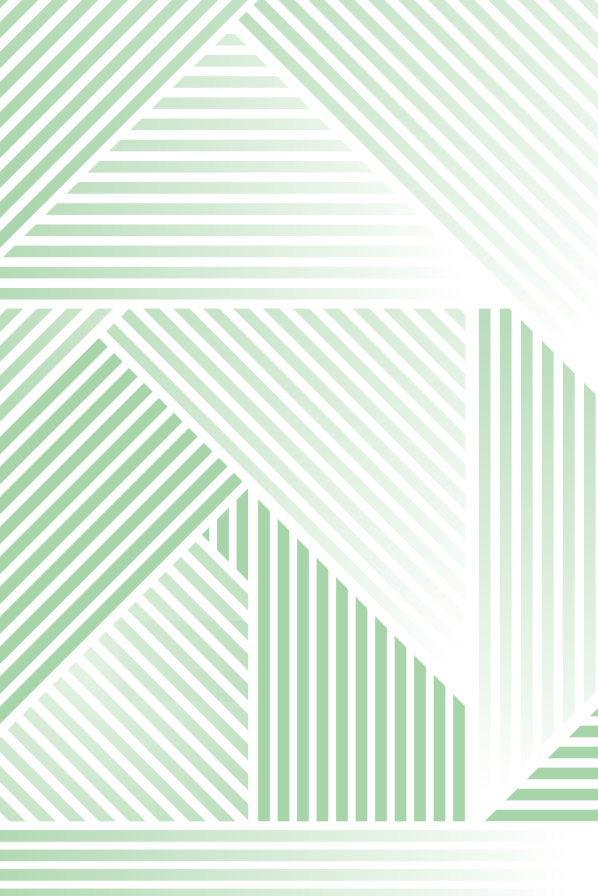
Write a Shadertoy shader that draws this background.

```glsl
// Pale green panels of parallel stripes on white paper, split by diagonals.
// Each panel is a product of half planes, times a repeated band, times a fade.
// The panels never overlap, so their ink simply adds up.

const vec2 SHEET = vec2(512.0, 768.0);   // layout units spanning the canvas
const vec3 PAPER = vec3(1.0);
const vec3 LEAF = vec3(0.655, 0.832, 0.660);

const float PITCH = 18.15;               // wide straight stripes
const float FINE_PITCH = 16.7;           // narrow straight stripes
const float DIAGONAL_PITCH = 25.66;      // diagonal stripes, measured along x
const float BAR = 10.0;                  // straight stripe width
const float DIAGONAL_BAR = 14.0;         // diagonal stripe width along x

const float SHELF = 264.5;               // top of the middle panels
const float FLOOR = 704.0;               // bottom of the lower panels
const float TINT_BOOST = 0.07;           // extra ink in the tinted rectangle

// Smooth half lines and interval; v must vary linearly over the canvas.
float above(float v, float edge) {
    return clamp((v - edge) / fwidth(v) + 0.5, 0.0, 1.0);
}

float below(float v, float edge) {
    return 1.0 - above(v, edge);
}

float span(float v, float low, float high) {
    return above(v, low) * below(v, high);
}

// Repeated bars; one of them begins at start.
float stripes(float v, float start, float pitch, float width) {
    float offset = mod(v - start - 0.5 * width + 0.5 * pitch, pitch) - 0.5 * pitch;
    return clamp((0.5 * width - abs(offset)) / fwidth(v) + 0.5, 0.0, 1.0);
}

float diagonals(float v, float start) {
    return stripes(v, start, DIAGONAL_PITCH, DIAGONAL_BAR);
}

// Linear change of ink from point a to point b.
float fade(vec2 p, vec2 a, vec2 b, float inkA, float inkB) {
    vec2 axis = b - a;
    return mix(inkA, inkB, clamp(dot(p - a, axis) / dot(axis, axis), 0.0, 1.0));
}

float upperPanels(vec2 p, float rise, float fall) {
    float corner = below(rise, 213.0) * diagonals(rise, 198.5)
        * fade(p, vec2(0.0, 150.0), vec2(200.0, 0.0), 0.95, 0.68);

    float peak = below(p.y, 257.0) * above(rise, 223.0) * below(fall, 172.0)
        * stripes(p.y, 29.0, PITCH, BAR)
        * fade(p, vec2(0.0, 257.0), vec2(400.0, 257.0), 0.85, 0.0);

    float slope = above(rise, 221.0) * above(fall, 186.0) * diagonals(fall, 187.0)
        * fade(p, vec2(210.0, 0.0), vec2(490.0, 300.0), 0.75, 0.0);

    return corner + peak + slope;
}

float middlePanels(vec2 p, float rise, float fall) {
    float wedge = above(p.y, SHELF) * below(rise, 362.0) * diagonals(rise, 347.5)
        * fade(p, vec2(0.0, 330.0), vec2(100.0, SHELF), 0.85, 0.55);

    float darkBand = span(rise, 370.0, 621.0) * below(fall, -205.0)
        * stripes(rise, 374.5, DIAGONAL_PITCH, DIAGONAL_BAR + 1.0);

    float centre = above(p.y, SHELF) * below(p.x, 398.5) * above(rise, 375.0)
        * above(fall, -194.0) * diagonals(fall, -193.3)
        * fade(p, vec2(110.0, 270.0), vec2(400.0, 560.0), 0.72, 0.0);

    float columns = above(p.y, SHELF) * above(p.x, 405.0) * below(fall, 172.0)
        * below(rise, 1103.0) * stripes(p.x, 410.0, 18.0, BAR)
        * fade(p, vec2(512.0, 300.0), vec2(410.0, 680.0), 0.80, 0.0);

    return wedge + darkBand + centre + columns;
}

float lowerPanels(vec2 p, float rise, float fall) {
    float columns = span(p.x, 218.0, 398.5) * below(p.y, FLOOR) * below(fall, -207.0)
        * stripes(p.x, 221.0, FINE_PITCH, BAR);

    float arrow = below(p.x, 212.5) * above(rise, 631.0) * above(fall, -285.5)
        * stripes(p.x, 185.9, FINE_PITCH, BAR);

    // Light weave: palest near its upper left side, with a tinted rectangle.
    float tint = span(p.x, 102.0, 213.0) * span(p.y, 532.0, 601.0);
    float weaveInk = mix(0.30, 0.75, clamp(distance(p, vec2(70.0, 575.0)) / 180.0, 0.0, 1.0));
    float weave = below(p.x, 212.5) * below(p.y, FLOOR) * above(rise, 632.0)
        * below(fall, -296.0) * diagonals(-fall, 297.0)
        * (weaveInk + TINT_BOOST * tint);

    float corner = above(rise, 1119.0) * below(p.y, FLOOR)
        * stripes(p.y, 604.0, 18.0, BAR);

    float base = above(p.y, 708.0) * stripes(p.y, 711.5, FINE_PITCH, BAR)
        * fade(p, vec2(0.0, 740.0), vec2(490.0, 740.0), 0.88, 0.0);

    return columns + arrow + weave + corner + base;
}

void mainImage(out vec4 fragColor, in vec2 fragCoord) {
    // Layout coordinates run downward from the upper left corner.
    vec2 uv = fragCoord / iResolution.xy;
    vec2 p = vec2(uv.x, 1.0 - uv.y) * SHEET;
    float rise = p.x + p.y;   // constant along rising diagonals
    float fall = p.x - p.y;   // constant along falling diagonals

    float ink = upperPanels(p, rise, fall) + middlePanels(p, rise, fall)
        + lowerPanels(p, rise, fall);
    fragColor = vec4(mix(PAPER, LEAF, clamp(ink, 0.0, 1.0)), 1.0);
}
```
